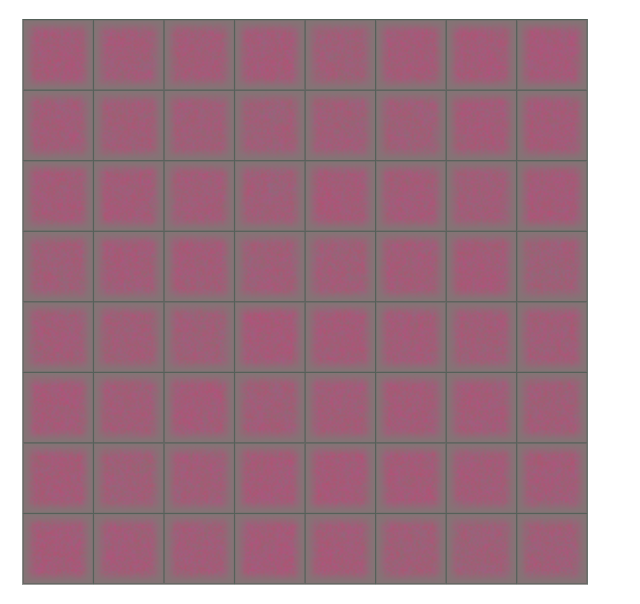
Reproduce this pattern procedurally as a Shadertoy shader.

```glsl
// A white sheet carrying an 8 by 8 grid of square tiles with thin dark rules.
// Each tile fades from a grey rim to a grainy pink middle; a hash per tile
// shifts its strength and layered value noise gives the woven grain.

#define GRID_COUNT 8.0
#define GRID_ORIGIN vec2(0.0379, 0.0331)
#define CELL_SIZE 0.1168
#define LINE_WIDTH 0.0021
#define FADE_WIDTH 0.21
#define GRAIN_SCALE 36.0
#define GRAIN_AMOUNT 0.075
#define TILE_VARIATION 0.22
#define RIM_COLOR vec3(0.515, 0.455, 0.460)
#define CORE_COLOR vec3(0.632, 0.362, 0.470)
#define LINE_COLOR vec3(0.335, 0.375, 0.350)
#define PAPER_COLOR vec3(1.0)

float hash(vec2 p) {
    vec3 q = fract(vec3(p.xyx) * 0.1031);
    q += dot(q, q.yzx + 33.33);
    return fract((q.x + q.y) * q.z);
}

// Smoothly interpolated lattice noise in 0..1.
float valueNoise(vec2 p) {
    vec2 i = floor(p);
    vec2 f = fract(p);
    f = f * f * (3.0 - 2.0 * f);
    float low = mix(hash(i), hash(i + vec2(1.0, 0.0)), f.x);
    float high = mix(hash(i + vec2(0.0, 1.0)), hash(i + vec2(1.0)), f.x);
    return mix(low, high, f.y);
}

// Signed grain: fine specks, softer blotches and faint vertical threads.
float grain(vec2 p) {
    float specks = valueNoise(p * GRAIN_SCALE) - 0.5;
    float blotches = valueNoise(p * GRAIN_SCALE * 0.3 + 17.0) - 0.5;
    float threads = valueNoise(p * GRAIN_SCALE * vec2(0.8, 0.15) + 41.0) - 0.5;
    return specks + 0.4 * blotches + 0.35 * threads;
}

vec3 tileColor(vec2 grid) {
    vec2 tile = clamp(floor(grid), 0.0, GRID_COUNT - 1.0);
    vec2 local = grid - tile;

    // Soft-cornered fade from the rim to the middle.
    vec2 edge = smoothstep(0.0, FADE_WIDTH, min(local, 1.0 - local));
    float core = edge.x * edge.y;

    // Strength differs between tiles and drifts a little within each.
    float strength = 1.0 + TILE_VARIATION * (hash(tile + 5.0) - 0.5);
    strength += 0.14 * (valueNoise(grid * 3.0 + 71.0) - 0.5);
    vec3 color = mix(RIM_COLOR, CORE_COLOR, core * strength);

    // Grain moves red against green, with its own drift in blue.
    float redGreen = grain(grid);
    float blue = grain(grid + 93.0);
    vec3 speckle = vec3(redGreen, -0.6 * redGreen, 0.65 * blue);
    return color + GRAIN_AMOUNT * core * speckle;
}

void mainImage(out vec4 fragColor, in vec2 fragCoord) {
    float pixel = 1.0 / iResolution.y;
    vec2 grid = (fragCoord * pixel - GRID_ORIGIN) / CELL_SIZE;

    // Sheet coverage, including the outer half of the border rule.
    vec2 fromCenter = abs(grid - 0.5 * GRID_COUNT) - 0.5 * GRID_COUNT;
    float outside = max(fromCenter.x, fromCenter.y) * CELL_SIZE;
    float inside = clamp((0.5 * LINE_WIDTH - outside) / pixel + 0.5, 0.0, 1.0);

    // Rules between the tiles and around them.
    vec2 nearest = clamp(floor(grid + 0.5), 0.0, GRID_COUNT);
    vec2 offset = abs(grid - nearest) * CELL_SIZE;
    float ruleDistance = min(offset.x, offset.y) - 0.5 * LINE_WIDTH;
    float rule = clamp(0.5 - ruleDistance / pixel, 0.0, 1.0);

    vec3 color = mix(tileColor(grid), LINE_COLOR, rule);
    fragColor = vec4(mix(PAPER_COLOR, color, inside), 1.0);
}
```
